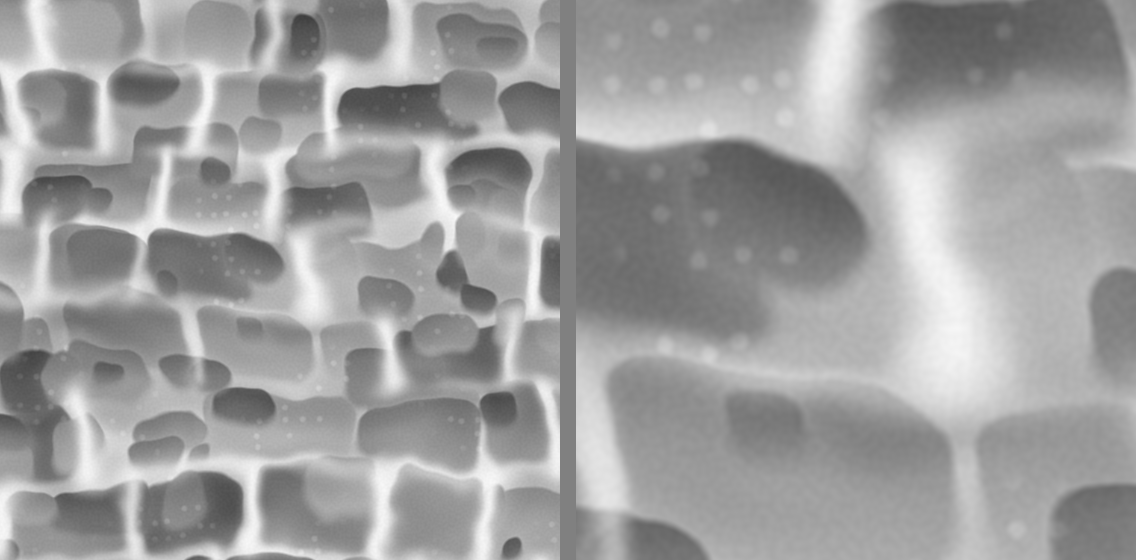
Left: the whole. Right: its middle third, enlarged.
Write a WebGL 1 fragment shader that draws this texture.

```glsl
precision highp float;
// Porous mineral under an electron microscope: rounded brick-like pits with
// bright struts between them. Jittered grids of warped boxes are painted from
// coarse to fine, then covered by glowing walls, small nodules and grain.
uniform vec2 u_resolution;

const vec2 BRICK_GRID = vec2(4.6, 6.7);
const float BRICK_SEED = 3.0;
const float WALL_TONE = 0.97;

float hash(vec2 cell, float seed) {
  return fract(sin(dot(cell, vec2(127.1, 311.7)) + seed * 74.7) * 43758.545);
}

vec2 gradientAt(vec2 cell) {
  float angle = 6.28318 * hash(cell, 0.5);
  return vec2(cos(angle), sin(angle));
}

// Gradient noise, roughly -0.6 to 0.6
float noise(vec2 p) {
  vec2 i = floor(p), f = p - i;
  vec2 u = f * f * f * (f * (f * 6.0 - 15.0) + 10.0);
  vec2 e = vec2(1.0, 0.0);
  float low = mix(dot(gradientAt(i), f), dot(gradientAt(i + e.xy), f - e.xy), u.x);
  float high = mix(dot(gradientAt(i + e.yx), f - e.yx), dot(gradientAt(i + e.xx), f - e.xx), u.x);
  return mix(low, high, u.y);
}

vec2 warp(vec2 p) {
  vec2 bend = vec2(noise(p * 2.3 + 7.0), noise(p * vec2(1.6, 2.8) + 31.0)) * 0.07;
  vec2 ripple = vec2(noise(p * 8.0 + 11.0), noise(p * 9.0 + 53.0)) * 0.028;
  vec2 fray = vec2(noise(p * 24.0 + 5.0), noise(p * 24.0 + 71.0)) * 0.007;
  return p + bend + ripple + fray;
}

float roundedBox(vec2 p, vec2 halfSize, float radius) {
  vec2 q = abs(p) - halfSize + radius;
  return length(max(q, 0.0)) + min(max(q.x, q.y), 0.0) - radius;
}

float rowShift(float row, float seed) {
  return 3.0 * hash(vec2(row, 9.0), seed);
}

// Position of the left side of a cell, in grid units
float sideAt(vec2 cell, float seed) {
  return cell.x + 0.6 * (hash(cell, seed) - 0.5);
}

// Paints one grid of pits: dark under the top edge, paler and softer below
float paintPits(float shade, vec2 p, vec2 grid, float seed, float share, vec2 fill, float radius, vec2 tones) {
  vec2 g = p * grid;
  for (int j = -1; j <= 1; j++) {
    float row = floor(g.y) + float(j);
    float x = g.x + rowShift(row, seed);
    for (int i = -1; i <= 1; i++) {
      vec2 cell = vec2(floor(x) + float(i), row);
      if (hash(cell, seed + 1.0) > share) continue;
      float left = sideAt(cell, seed);
      float right = sideAt(cell + vec2(1.0, 0.0), seed);
      float lift = 0.3 * (hash(cell, seed + 2.0) - 0.5);
      float size = mix(fill.x, fill.y, hash(cell, seed + 3.0));
      vec2 center = vec2(0.5 * (left + right), row + 0.5 + lift);
      vec2 halfSize = 0.5 * vec2(right - left, 1.0) * size / grid;
      vec2 local = (vec2(x, g.y) - center) / grid;
      float d = roundedBox(local, halfSize, min(radius, 0.9 * min(halfSize.x, halfSize.y)));
      float height = clamp(local.y / halfSize.y, -1.0, 1.0);
      float soft = mix(0.013, 0.004, smoothstep(-0.9, 0.3, height));
      float tone = mix(tones.x, tones.y, hash(cell, seed + 4.0)) - 0.075 * height;
      float lip = 0.11 * exp(-max(d, 0.0) / 0.014);
      shade = mix(tone, shade + lip * (1.0 - shade), smoothstep(-soft, soft, d));
    }
  }
  return shade;
}

// Upright struts between the bricks, flared where they meet the rows
float struts(vec2 p) {
  vec2 g = p * BRICK_GRID;
  float glow = 0.0;
  for (int j = -1; j <= 1; j++) {
    float row = floor(g.y) + float(j);
    float x = g.x + rowShift(row, BRICK_SEED);
    float reach = abs(g.y - row - 0.5);
    for (int i = 0; i <= 1; i++) {
      vec2 cell = vec2(floor(x) + float(i), row);
      float width = mix(0.011, 0.02, hash(cell, 21.0)) * (1.0 + 1.6 * reach * reach);
      float d = (x - sideAt(cell, BRICK_SEED)) / BRICK_GRID.x / width;
      float strength = smoothstep(0.1, 0.6, hash(cell, 22.0));
      glow = max(glow, strength * exp(-d * d) * (1.0 - smoothstep(0.35, 0.72, reach)));
    }
  }
  return glow;
}

// Level ledges along the row edges, fading in and out
float ledges(vec2 p) {
  float y = p.y * BRICK_GRID.y;
  float d = (y - floor(y + 0.5)) / BRICK_GRID.y / 0.016;
  return exp(-d * d) * smoothstep(-0.3, 0.4, noise(p * vec2(3.5, 5.0) + 17.0));
}

float nodules(vec2 p) {
  vec2 g = p * 38.0, cell = floor(g);
  vec2 center = 0.5 + 0.4 * (vec2(hash(cell, 31.0), hash(cell, 32.0)) - 0.5);
  float dotMask = 1.0 - smoothstep(0.08, 0.3, length(g - cell - center));
  return dotMask * step(0.6, hash(cell, 33.0)) * smoothstep(0.0, 0.3, noise(p * 6.0 + 41.0));
}

void main() {
  vec2 uv = gl_FragCoord.xy / min(u_resolution.x, u_resolution.y);
  vec2 p = warp(uv);
  float haze = noise(p * vec2(3.0, 8.0) + 23.0) + 0.5 * noise(p * vec2(9.0, 19.0));

  // Pale ground, then pits from coarse to fine
  float shade = 0.72 + 0.2 * haze;
  shade = paintPits(shade, p, BRICK_GRID, BRICK_SEED, 0.88, vec2(0.8, 0.96), 0.035, vec2(0.37, 0.64));
  shade = paintPits(shade, p + 0.37, vec2(6.5, 9.5), 11.0, 0.45, vec2(0.65, 1.1), 0.035, vec2(0.34, 0.66));
  shade = paintPits(shade, p + 0.71, vec2(11.0, 13.0), 17.0, 0.2, vec2(0.6, 1.0), 0.04, vec2(0.34, 0.6));

  // Smoky variation, bright walls, nodules and grain
  shade += 0.12 * haze + 0.08 * nodules(uv);
  shade = mix(shade, WALL_TONE, 0.62 * ledges(p));
  shade = mix(shade, WALL_TONE, 0.92 * struts(p));
  shade += 0.025 * noise(uv * 190.0);
  gl_FragColor = vec4(vec3(clamp(shade, 0.0, 1.0)), 1.0);
}
```
